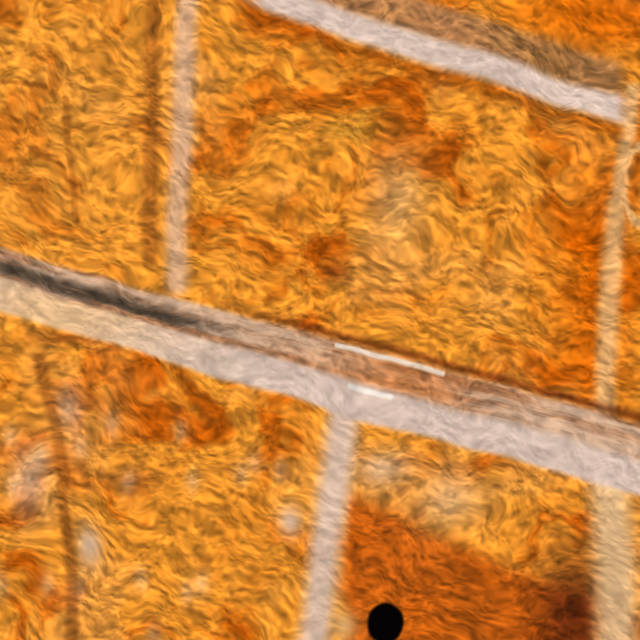
Give the GLSL for this texture, as a Shadertoy shader.

```glsl
// Amber tissue crossed by pale, layered veins and thin upright walls.
// Soft strokes and gaussian stains are laid over warped noise, then a
// fine stretched ripple gives the surface its fibrous grain.

float hash(vec2 p) {
    vec3 q = fract(p.xyx * .1031);
    q += dot(q, q.yzx + 33.33);
    return fract((q.x + q.y) * q.z);
}

float noise(vec2 p) {
    vec2 i = floor(p), f = fract(p);
    f = f * f * (3. - 2. * f);
    return mix(mix(hash(i), hash(i + vec2(1, 0)), f.x),
               mix(hash(i + vec2(0, 1)), hash(i + 1.), f.x), f.y);
}

float fbm(vec2 p) {
    float sum = 0., amp = .53;
    for (int i = 0; i < 4; i++) {
        sum += amp * noise(p);
        p = mat2(1.6, 1.2, -1.2, 1.6) * p + 7.3;
        amp *= .5;
    }
    return sum;
}

// Gaussian spot: centre in xy, radii in zw
float stain(vec2 p, vec4 spot) {
    vec2 q = (p - spot.xy) / spot.zw;
    return exp(-dot(q, q));
}

float band(float d, float halfWidth, float soft) {
    return 1. - smoothstep(halfWidth - soft, halfWidth + soft, abs(d));
}

// Soft segment from ends.xy to ends.zw
float stroke(vec2 p, vec4 ends, float halfWidth) {
    vec2 ab = ends.zw - ends.xy, ap = p - ends.xy;
    float t = clamp(dot(ap, ab) / dot(ab, ab), 0., 1.);
    return band(length(ap - ab * t), halfWidth, halfWidth * .7);
}

void mainImage(out vec4 fragColor, in vec2 fragCoord) {
    vec2 uv = fragCoord / iResolution.xy;
    vec2 warp = vec2(fbm(uv * 9.), fbm(uv * 9. + 31.)) - .5;
    vec2 p = uv + warp * .016;
    float mottle = fbm(uv * 13. + warp * 3.);
    vec3 pale = vec3(.83, .73, .67), cream = vec3(.87, .68, .46);
    vec3 rust = vec3(.71, .33, .04), umber = vec3(.33, .13, .05);
    vec3 orange = vec3(.8, .36, .01);

    // Amber ground, lighter at upper left and redder at right
    vec3 col = mix(rust, vec3(.88, .55, .17), smoothstep(.2, .58, mottle));
    col = mix(col, vec3(.88, .6, .3), .45 * smoothstep(.5, .75, fbm(uv * 7. + 4.)));
    col = mix(col, vec3(.87, .57, .22), .5 * stain(p, vec4(.08, .8, .2, .25)));
    col = mix(col, orange, .8 * stain(p, vec4(.93, .54, .06, .22)));
    col = mix(col, orange, .8 * stain(p, vec4(.92, .98, .14, .06)));
    col = mix(col, cream, .6 * stain(p, vec4(.62, .69, .045, .08)));
    col = mix(col, vec3(.8, .6, .22), .6 * stain(p, vec4(.56, .8, .05, .03)));
    col = mix(col, umber, .5 * stain(p, vec4(.525, .57, .025, .015)));
    col = mix(col, umber, .4 * stain(p, vec4(.21, .25, .05, .02)));

    // Rusty chamber at the foot, shaded on its right
    float chamber = smoothstep(.53, .55, p.x) * (1. - smoothstep(.92, .94, p.x))
                  * (1. - smoothstep(.47, .51, p.y + .47 * p.x));
    col = mix(col, vec3(.7, .31, .05), .85 * chamber);
    col = mix(col, umber, .85 * stain(p, vec4(.9, .04, .07, .1)));

    // Pale flecks scattered over the lower left, then larger patches
    for (int i = 0; i < 18; i++) {
        vec2 seed = vec2(i, 5);
        vec2 spot = vec2(hash(seed), hash(seed + 17.)) * vec2(.45, .36);
        col = mix(col, pale, .35 * stain(p, vec4(spot, .012, .02)));
    }
    float patches = .6 * stain(p, vec4(.05, .25, .03, .06))
                  + .55 * stain(p, vec4(.105, .36, .025, .04))
                  + .8 * stain(p, vec4(.137, .147, .02, .03))
                  + .8 * stain(p, vec4(.456, .186, .018, .025))
                  + .6 * stain(p, vec4(.6, .27, .04, .03));
    col = mix(col, pale, min(patches, 1.));
    col = mix(col, cream, .8 * stain(p, vec4(.7, .22, .05, .045)));

    // Thin brown seams
    float seams = max(stroke(p, vec4(.242, 1, .233, .6), .012),
                  .7 * stroke(p, vec4(.105, .85, .118, .66), .005));
    seams = max(seams, .7 * stroke(p, vec4(0, .87, .07, .865), .004));
    seams = max(seams, stroke(p, vec4(.06, .44, .098, .27), .009));
    seams = max(seams, stroke(p, vec4(.098, .27, .115, 0), .009));
    col = mix(col, vec3(.48, .25, .08), .55 * seams);

    // Upright walls
    col = mix(col, vec3(.84, .67, .54), .85 * stroke(p, vec4(.296, 1, .273, .56), .017));
    col = mix(col, pale, .9 * stroke(p, vec4(.54, .36, .489, 0), .023));
    col = mix(col, vec3(.87, .72, .54), .9 * stroke(p, vec4(.953, .28, .967, 0), .031));
    float wall = max(stroke(p, vec4(.99, .86, .966, .68), .013),
                     stroke(p, vec4(.966, .68, .942, .36), .016));
    wall = max(wall, band(length((p - vec2(1.01, .71)) / vec2(.6, 1)) - .06, .009, .007));
    col = mix(col, cream, .85 * wall);

    // Upper vein: brown sheath over a pale cord
    float x = p.x - .44, cord = p.y - 1. + .36 * x - .07 * x * x;
    float span = smoothstep(.36, .42, p.x) * (1. - smoothstep(.96, .99, p.x));
    col = mix(col, rust * .85, .6 * span * band(cord + .035, .012, .012));
    col = mix(col, mix(vec3(.73, .53, .38), vec3(.52, .36, .2), mottle), .85 * span * band(cord - .043, .035, .012));
    col = mix(col, pale + .03, span * band(cord, .023, .01));

    // Main vein: height is 0 at its lower edge and 1 at its upper edge
    float low = .512 - .305 * p.x + .018 * p.x * p.x, high = .612 - .275 * p.x;
    float height = (p.y - low) / (high - low);
    float streaks = fbm(vec2(uv.x, height) * 9.);
    col = mix(col, umber, .65 * band(height - 1.07, .06, .06) * smoothstep(.3, .5, p.x));
    col = mix(col, umber, .5 * stain(p, vec4(.11, .47, .07, .012)));
    vec3 sheath = mix(vec3(.62, .43, .3), vec3(.83, .68, .56), smoothstep(.25, .7, streaks));
    sheath = mix(sheath, vec3(.78, .44, .2), .6 * stain(p, vec4(.61, .41, .13, .04)));
    sheath = mix(sheath, vec3(.23, .19, .15), .85 * band(height - .69, .13, .11)
           * (1. - smoothstep(.24, .42, p.x)) * smoothstep(.2, .55, streaks));
    vec3 vein = mix(pale, cream + .05, .8 * stain(p, vec4(.08, .51, .2, .1)));
    vein = mix(vein, sheath, smoothstep(.43, .57, height));
    col = mix(col, vein, band(height - .5, .5, .06));
    float glints = max(stroke(p, vec4(.53, .458, .69, .415), .004),
                       stroke(p, vec4(.55, .396, .61, .38), .004));
    col = mix(col, vec3(.95, .92, .87), .75 * glints);

    // Fibrous ripple, gentler on pale tissue
    vec2 q = mat2(.94, .34, -.34, .94) * (uv + warp * .07);
    float ripple = noise(q * vec2(55, 130)) + .6 * noise(q * vec2(140, 230)) - .8;
    col *= 1. + ripple * mix(.48, .2, smoothstep(.25, .6, col.b));

    // Dark pore with a pale lip
    col = mix(col, cream, .8 * stain(p, vec4(.536, .025, .018, .025)));
    float pore = length(p - vec2(.602, .027)) - .032;
    col = mix(col, vec3(.02, .01, .01), 1. - smoothstep(-.004, .004, pore));

    fragColor = vec4(clamp(col, 0., 1.), 1);
}
```
